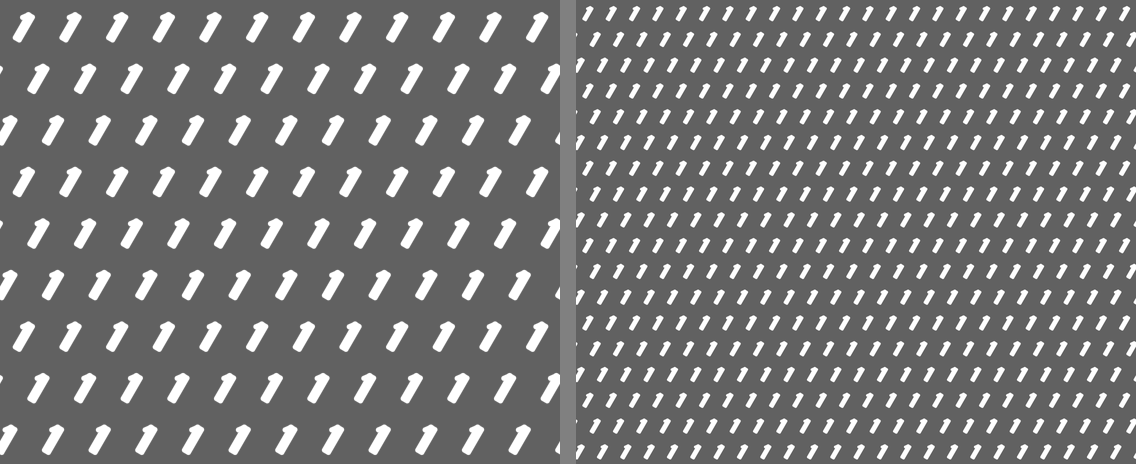
Left, the tile; right, the same tile 2 across and 2 down.
Reproduce this pattern procedurally as a Shadertoy shader.

```glsl
// Rows of slanted white dashes, each with a small flag at its upper left, on plain grey.
// Every dash is a rounded box smoothly joined to a capsule; rows step sideways in a
// cycle of three, and whole repeat counts make the tile seamless.

const vec2  REPEATS      = vec2(12.0, 9.0);    // columns, rows
const float ROW_CYCLE    = 3.0;                // rows before the stagger restarts
const float ROW_SHIFT    = 0.3125;             // sideways step per row, in cells
const vec2  DASH_CENTRE  = vec2(0.511, 0.468); // place in the cell

// Lengths below are in cell widths.
const float SLANT        = 1.0472;             // angle of the dash from horizontal
const vec2  BAR_HALF     = vec2(0.282, 0.0495);
const float ROUNDING     = 0.055;
const vec2  FLAG_TIP     = vec2(-0.027, 0.214);
const vec2  FLAG_ROOT    = vec2(0.098, 0.268);
const float JOIN_BLEND   = 0.022;

const vec3  GROUND_COLOR = vec3(0.38);
const vec3  DASH_COLOR   = vec3(1.0);

float roundedBox(vec2 p, vec2 halfSize, float radius) {
    vec2 q = abs(p) - halfSize;
    return length(max(q, 0.0)) + min(max(q.x, q.y), 0.0) - radius;
}

float capsule(vec2 p, vec2 a, vec2 b, float radius) {
    vec2 ab = b - a;
    float t = clamp(dot(p - a, ab) / dot(ab, ab), 0.0, 1.0);
    return length(p - a - ab * t) - radius;
}

float smoothUnion(float a, float b, float k) {
    float h = max(k - abs(a - b), 0.0) / k;
    return min(a, b) - h * h * k * 0.25;
}

float dashDistance(vec2 p) {
    vec2 along = vec2(cos(SLANT), sin(SLANT));
    vec2 across = vec2(along.y, -along.x);
    float bar = roundedBox(vec2(dot(p, along), dot(p, across)), BAR_HALF, ROUNDING);
    float flag = capsule(p, FLAG_TIP, FLAG_ROOT, ROUNDING);
    return smoothUnion(bar, flag, JOIN_BLEND);
}

void mainImage(out vec4 fragColor, in vec2 fragCoord) {
    vec2 grid = fragCoord / iResolution.xy * REPEATS;

    // Stagger, counted from the top row
    float row = REPEATS.y - 1.0 - floor(grid.y);
    grid.x -= mod(row, ROW_CYCLE) * ROW_SHIFT;

    // Offset from the nearest dash, in cell widths
    vec2 local = vec2(fract(grid.x - DASH_CENTRE.x + 0.5) - 0.5,
                      fract(grid.y) - DASH_CENTRE.y);
    float pixel = REPEATS.x / iResolution.x;
    local.y *= iResolution.y / REPEATS.y * pixel;

    // Edge smoothing about one pixel wide
    float coverage = smoothstep(0.75, -0.75, dashDistance(local) / pixel);
    fragColor = vec4(mix(GROUND_COLOR, DASH_COLOR, coverage), 1.0);
}
```
